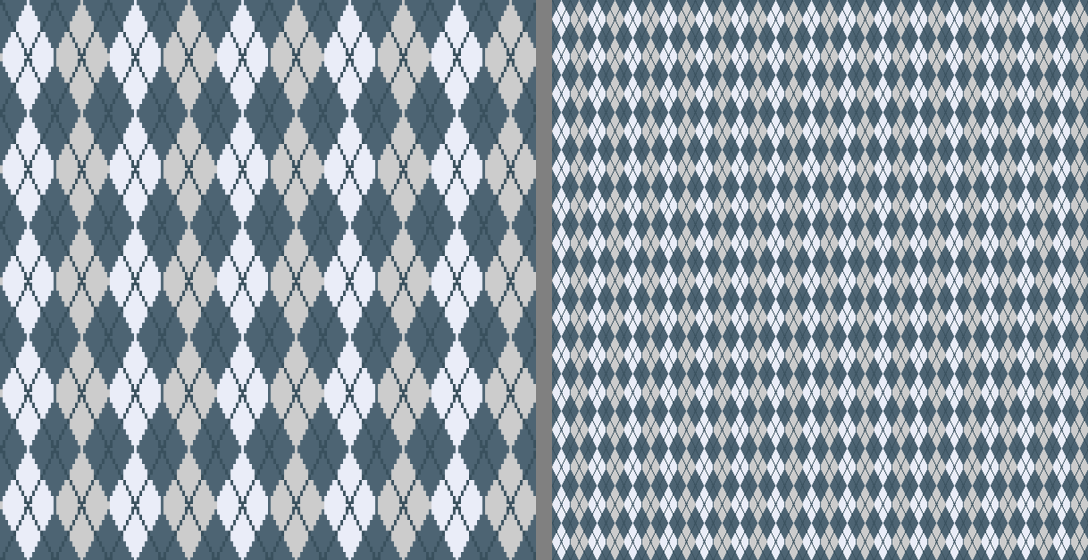
Left: one tile. Right: repeated 3 by 3.
Give the GLSL for this pattern, as a Shadertoy shader.

```glsl
// Knitted argyle: pale and grey stepped diamonds on slate, crossed by dark one-stitch lines.
#define REPEATS vec2(5.0, 5.0)      // pattern repeats across and down
#define HALF_SIZE vec2(10.0, 21.0)  // half diamond, in stitches
#define LINE_WIDTH 1.08             // line width, in stitches
#define PALE vec3(0.918, 0.930, 0.972)
#define GREY vec3(0.800, 0.800, 0.800)
#define SLATE vec3(0.302, 0.394, 0.452)
#define INK vec3(0.222, 0.312, 0.364)

// Colour of one whole stitch; wraps after every repeat.
vec3 stitchColor(vec2 stitch) {
    // Stitches away from the centre of the nearest light diamond
    vec2 offset = abs(mod(stitch + vec2(0.0, 1.0), 2.0 * HALF_SIZE * vec2(1.0, 1.0)) - HALF_SIZE);
    float slope = HALF_SIZE.x / HALF_SIZE.y;

    // Diagonals through the centres of all diamonds
    if (abs(offset.x - offset.y * slope) < 0.5 * LINE_WIDTH) return INK;

    // Light diamonds; the seam column right of each pale one stays slate
    float column = mod(stitch.x, 4.0 * HALF_SIZE.x);
    bool isSeam = abs(column - 2.0 * HALF_SIZE.x) < 0.5;
    bool isLight = offset.x <= HALF_SIZE.x - offset.y * slope + 0.5;
    if (!isLight || isSeam) return SLATE;
    return column > 0.5 && column < 2.0 * HALF_SIZE.x ? PALE : GREY;
}

void mainImage(out vec4 fragColor, in vec2 fragCoord) {
    vec2 stitches = REPEATS * HALF_SIZE * vec2(4.0, 2.0);
    vec2 p = fragCoord / iResolution.xy * stitches - 0.5;
    vec2 base = floor(p);

    // Blend neighbouring stitches over one pixel at their shared edge
    vec2 pixel = stitches / iResolution.xy;
    vec2 blend = clamp((fract(p) - 0.5) / pixel + 0.5, 0.0, 1.0);
    vec3 lower = mix(stitchColor(base), stitchColor(base + vec2(1.0, 0.0)), blend.x);
    vec3 upper = mix(stitchColor(base + vec2(0.0, 1.0)), stitchColor(base + 1.0), blend.x);
    fragColor = vec4(mix(lower, upper, blend.y), 1.0);
}
```
